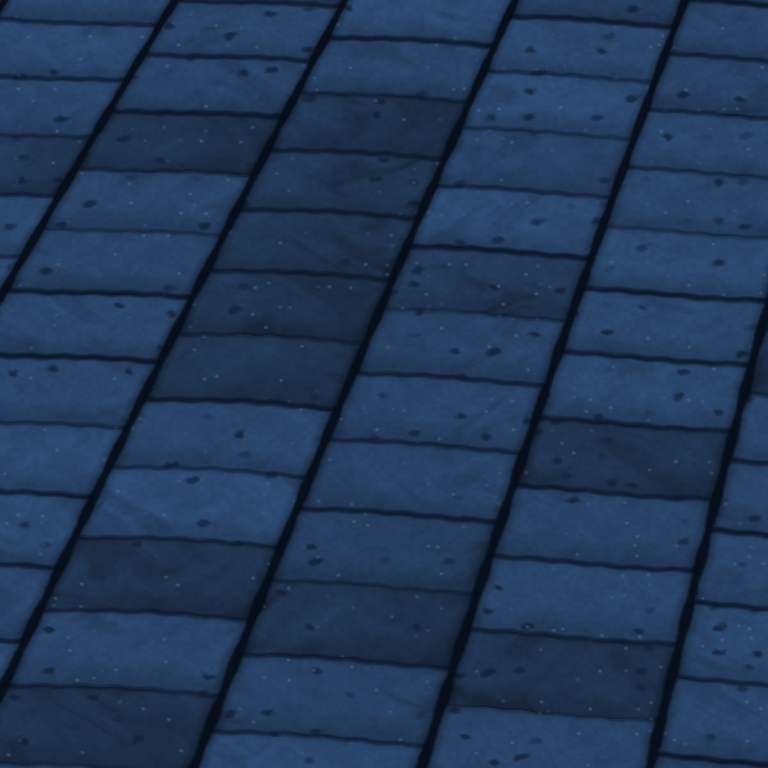
Reproduce this texture procedurally as a three.js fragment shader.

```glsl
// Blue clay pavers in slanting courses seen in perspective, laid in running bond.
// The plane is mapped to (course, row) brick coordinates; hashes vary each brick,
// layered sines stain the faces and cellular noise adds pits, specks and grain.
varying vec2 vUv;

float hash(vec2 p) {
  vec3 q = fract(vec3(p.xyx) * 0.1031);
  q += dot(q, q.yzx + 33.33);
  return fract((q.x + q.y) * q.z);
}

// Distance to the nearest jittered cell point, and that cell's random value
vec2 cells(vec2 p) {
  vec2 base = floor(p);
  vec2 nearest = vec2(9.0, 0.0);
  for (int j = -1; j <= 1; j++) {
    for (int i = -1; i <= 1; i++) {
      vec2 id = base + vec2(float(i), float(j));
      vec2 jitter = 0.25 + 0.5 * vec2(hash(id + 11.0), hash(id + 47.0));
      float d = length(p - id - jitter);
      if (d < nearest.x) nearest = vec2(d, hash(id + 83.0));
    }
  }
  return nearest;
}

// Warped, layered sines in roughly -1..1
float stain(vec2 p) {
  float sum = 0.0;
  float amp = 0.55;
  for (int i = 0; i < 4; i++) {
    p += 0.7 * sin(p.yx * 1.3 + float(i) * 2.1);
    sum += amp * sin(p.x + 1.7) * sin(p.y + 0.4);
    p = mat2(1.5, 1.1, -1.1, 1.5) * p;
    amp *= 0.6;
  }
  return sum;
}

void main() {
  vec2 uv = vUv;

  // Courses narrow and lean to the right with height
  float courseWidth = mix(0.297, 0.2214, uv.y);
  float courseStart = mix(0.252, 0.6706, uv.y) - 0.03 * uv.y * (1.0 - uv.y);
  float u = (uv.x - courseStart) / courseWidth + 3.0;
  float course = floor(u);

  // Rows shrink with height, dip to the right and shift on alternate courses
  float depth = 1.0 - 0.176 * (uv.y + 0.055 * uv.x);
  float r = 53.3 / depth - 0.36 - 0.53 * mod(course, 2.0);
  float rowHeight = depth * depth / 9.38;
  r += 0.025 * sin(u * 5.0 + course * 2.3) + 0.008 * sin(u * 37.0);
  vec2 brick = vec2(course, floor(r));
  vec2 f = vec2(u - course, fract(r));

  // Brick face: own tone, some burnt dark, with stains drawn out along the face
  float blotch = stain(uv * vec2(17.0, 30.0) + brick * 3.7);
  float fine = stain(uv * vec2(75.0, 105.0));
  float tone = hash(brick + 5.0);
  float burnt = smoothstep(0.68, 0.92, hash(brick + 29.0));
  vec3 color = mix(vec3(0.143, 0.238, 0.368), vec3(0.168, 0.285, 0.442),
                   clamp(0.2 + 0.65 * tone + 0.35 * blotch, 0.0, 1.0));
  float soot = burnt * (0.68 + 0.35 * blotch + 0.25 * (f.x - 0.5));
  soot += 0.3 * smoothstep(0.25, 0.8, blotch);
  color = mix(color, vec3(0.100, 0.158, 0.245), clamp(soot, 0.0, 0.92));
  color *= 1.0 + 0.055 * fine;

  // Lower edges fall into shade, upper edges catch light
  color *= mix(0.87, 1.03, smoothstep(0.0, 0.42, f.y));
  color *= 1.0 - 0.10 * smoothstep(0.88, 1.0, f.y);

  // Grain, dark pits and pale specks
  vec2 grain = cells(uv * vec2(150.0, 180.0));
  color *= 0.97 + 0.06 * grain.y;
  vec2 pit = cells(uv * vec2(21.0, 36.0) + 0.12 * fine);
  float pitMask = smoothstep(0.24, 0.06, pit.x) * smoothstep(0.68, 0.9, pit.y);
  color = mix(color, vec3(0.065, 0.120, 0.205), 0.75 * pitMask);
  vec2 speck = cells(uv * vec2(62.0, 74.0) + 7.0);
  float speckMask = smoothstep(0.25, 0.05, speck.x) * smoothstep(0.86, 1.0, speck.y);
  color = mix(color, vec3(0.32, 0.43, 0.57), 0.5 * speckMask);

  // Thin cross joints, some nearly closed and some deep
  float jointRow = floor(r + 0.5);
  float crossDist = abs(r - jointRow) * rowHeight;
  float open = hash(vec2(course, jointRow) + 61.0);
  float crossWidth = mix(0.0045, 0.0065, open) + 0.001 * fine;
  float crossMask = smoothstep(crossWidth, 0.0008, crossDist);
  crossMask *= clamp(mix(0.38, 0.95, open) + 0.2 * blotch, 0.2, 1.0);
  color = mix(color, vec3(0.045, 0.090, 0.160), crossMask);

  // Long open joints with ragged edges and a soft dirty rim
  float ragged = 0.0010 * sin(uv.y * 83.0 + floor(u + 0.5) * 4.0) + 0.0010 * fine;
  float longDist = abs(u - floor(u + 0.5)) * courseWidth + ragged;
  float scale = courseWidth / 0.26;
  color *= 1.0 - 0.28 * smoothstep(0.020, 0.004, longDist / scale);
  float longMask = smoothstep(0.0090, 0.0030, longDist / scale);
  color = mix(color, vec3(0.022, 0.050, 0.098), 0.95 * longMask);

  gl_FragColor = vec4(color, 1.0);
}
```
